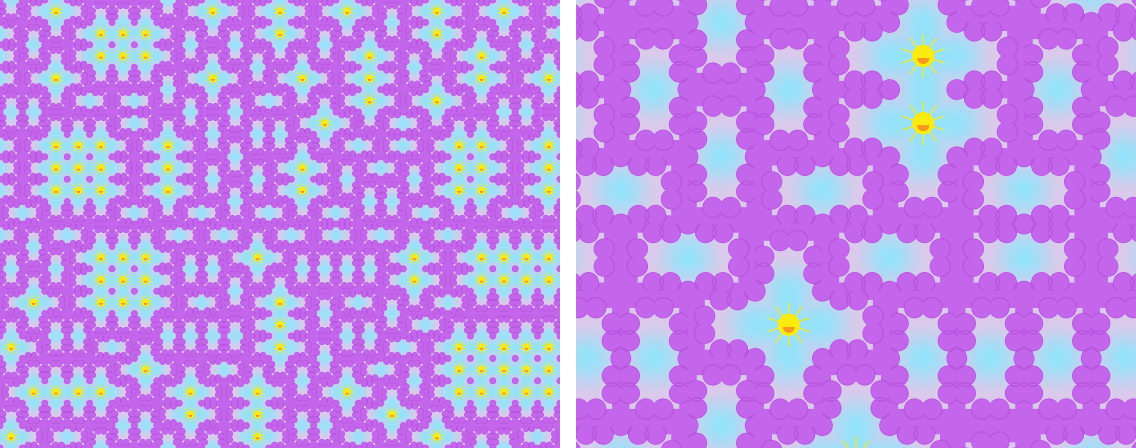
Left, the full canvas; right, a detail of the centre.
This pattern is drawn by a Shadertoy shader. Its source:

```glsl
// Sunny sky pools with scalloped violet walls, packed on a grid.
// Four quadrants are filled outward by a short bit-mask scan of cross clusters and
// dominoes, so each cell is a crossing with a sun or an end open on one side.

const float COLUMNS = 25.0;
const int SEAM_ROW = 10;           // where the quadrants meet
const int SEAM_UPPER = 11;
const int SEAM_LOWER = 14;
const int SCAN_WIDTH = 16;         // columns filled per quadrant
const float CLUSTER_CHANCE = 0.75;
const float FLAT_CHANCE = 0.5;     // horizontal against vertical dominoes
const float SCALLOP_RADIUS = 0.155;
const float SIDE_WALL = 0.37;
const float END_WALL = 0.25;
const float SCALLOP_STEP = 0.26;
const float SUN_RADIUS = 0.165;
const float RAY_COUNT = 10.0;
const float TAU = 6.28318;

const vec3 VIOLET = vec3(0.77, 0.40, 0.92);
const vec3 RIM = vec3(0.70, 0.30, 0.86);
const vec3 SKY = vec3(0.58, 0.89, 0.98);
const vec3 HAZE = vec3(0.86, 0.79, 0.92);
const vec3 YELLOW = vec3(0.99, 0.92, 0.06);
const vec3 ORANGE = vec3(0.97, 0.60, 0.12);

float hash(vec2 p) {
    return fract(sin(dot(p, vec2(127.1, 311.7))) * 43758.5453);
}

// A cluster fits if its cells are free and its right neighbour can still pair up
bool clusterFits(uint row, uint above, uint core) {
    uint body = core | (core << 1) | (core >> 1);
    uint side = (core << 1) & ~core;
    bool sideFree = (row & side) != 0u || (row & (side << 1)) == 0u;
    return sideFree && (core & 1u) == 0u && (row & core) == 0u && (above & body) == 0u;
}

// Open direction of a quadrant cell; zero marks a crossing
ivec2 openSide(ivec2 cell, vec2 quadrantSeed) {
    uint full = (1u << uint(SCAN_WIDTH)) - 1u;
    uint row = 0u;                 // occupied cells of the current row
    uvec4 next = uvec4(0u);        // and of the four rows beyond it

    for (int y = 0; y <= cell.y; y++) {
        for (int n = 0; n < SCAN_WIDTH; n++) {
            uint bit = ~row & (row + 1u);          // first free cell
            if ((bit & full) == 0u) break;
            int x = int(log2(float(bit)) + 0.5);
            vec2 seed = vec2(x, y) + quadrantSeed;

            if (hash(seed) < CLUSTER_CHANCE && clusterFits(row, next.x, bit)) {
                // Block of crossings ringed by ends
                float wide = hash(seed + 41.3);
                float tall = hash(seed + 87.9);
                ivec2 size = ivec2(1.0 + 5.0 * wide * wide * wide, 1.0 + 3.0 * tall * sqrt(tall));
                size = min(size, ivec2(5, 3));
                uint core = bit * ((1u << uint(size.x)) - 1u);
                if (!clusterFits(row, next.x, core)) {
                    size.x = 1;
                    core = bit;
                }
                uint body = core | (core << 1) | (core >> 1);
                ivec4 level = ivec4(1, 2, 3, 4);
                row |= core;
                next |= uvec4(lessThanEqual(level, ivec4(size.y))) * body
                      | uvec4(equal(level, ivec4(size.y + 1))) * core;
                ivec2 q = cell - ivec2(x, y + 1);
                ivec2 toCore = clamp(q, ivec2(0), size - 1) - q;
                if (abs(toCore.x) + abs(toCore.y) <= 1) return toCore;
            } else {
                // Domino of two facing ends
                bool lying = (row & (bit << 1)) == 0u
                    && ((next.x & bit) != 0u || hash(seed + 13.7) < FLAT_CHANCE);
                ivec2 dir = lying ? ivec2(1, 0) : ivec2(0, 1);
                row |= lying ? bit * 3u : bit;
                if (!lying) next.x |= bit;
                ivec2 q = cell - ivec2(x, y);
                if (q == ivec2(0)) return dir;
                if (q == dir) return -dir;
            }
        }
        row = next.x;
        next = uvec4(next.yzw, 0u);
    }
    return ivec2(1, 0);
}

// Adds one scallop to the wall distance (x) and the rim distance (y)
void addScallop(inout vec2 wall, vec2 p, vec2 center) {
    float d = length(p - center) - SCALLOP_RADIUS;
    wall = vec2(min(wall.x, d), min(wall.y, abs(d)));
}

void mainImage(out vec4 fragColor, in vec2 fragCoord) {
    float pixel = COLUMNS / iResolution.x;
    vec2 grid = fragCoord * pixel;
    vec2 p = fract(grid) - 0.5;

    // Mirror the cell into its quadrant
    ivec2 cell = ivec2(floor(grid));
    cell.y -= SEAM_ROW;
    cell.x -= cell.y >= 0 ? SEAM_UPPER : SEAM_LOWER;
    ivec2 facing = ivec2(cell.x < 0 ? -1 : 1, cell.y < 0 ? -1 : 1);
    cell = max(cell, -1 - cell);
    ivec2 open = facing * openSide(cell, vec2(facing) * vec2(23.0, 57.0));
    bool crossing = open == ivec2(0);

    // Walls and haze
    vec2 wall = vec2(1.0);
    addScallop(wall, abs(p), vec2(0.5));
    float haze = min(abs(p.x), abs(p.y));
    if (!crossing) {
        vec2 dir = vec2(open);
        vec2 q = vec2(dot(p, dir), abs(dot(p, vec2(-dir.y, dir.x))));
        wall = vec2(min(SIDE_WALL - q.y, q.x + END_WALL), 1.0);
        addScallop(wall, q, vec2(0.5));
        addScallop(wall, q, vec2(0.24, SIDE_WALL));
        addScallop(wall, q, vec2(0.24 - SCALLOP_STEP, SIDE_WALL));
        addScallop(wall, q, vec2(-END_WALL, 0.5 * SCALLOP_STEP));
        haze = length(q - vec2(0.5, 0.0));
    }
    vec3 color = mix(SKY, HAZE, smoothstep(0.0, 1.0, haze * 1.7));

    // Sun with thin rays and a warm lower half
    if (crossing) {
        float r = length(p);
        float turn = atan(p.y, p.x) / TAU * RAY_COUNT;
        float offRay = abs(fract(turn) - 0.5) * TAU / RAY_COUNT * r;
        float ray = 1.0 - smoothstep(0.006, 0.006 + pixel, offRay);
        ray *= 1.0 - smoothstep(0.30, 0.36, r);
        color = mix(color, YELLOW, 0.65 * ray);
        color = mix(YELLOW, color, smoothstep(-0.5, 0.5, (r - SUN_RADIUS) / pixel));
        float warm = max(length(p + vec2(0.0, 0.03)) - 0.09, p.y + 0.03);
        color = mix(ORANGE, color, smoothstep(-0.5, 0.5, warm / pixel));
    }

    // Violet wall with darker scallop rims
    float rim = 1.0 - smoothstep(0.008, 0.008 + 0.7 * pixel, wall.y);
    vec3 wallColor = mix(VIOLET, RIM, 0.55 * rim);
    color = mix(wallColor, color, smoothstep(-0.6, 0.6, wall.x / pixel));
    fragColor = vec4(color, 1.0);
}
```
